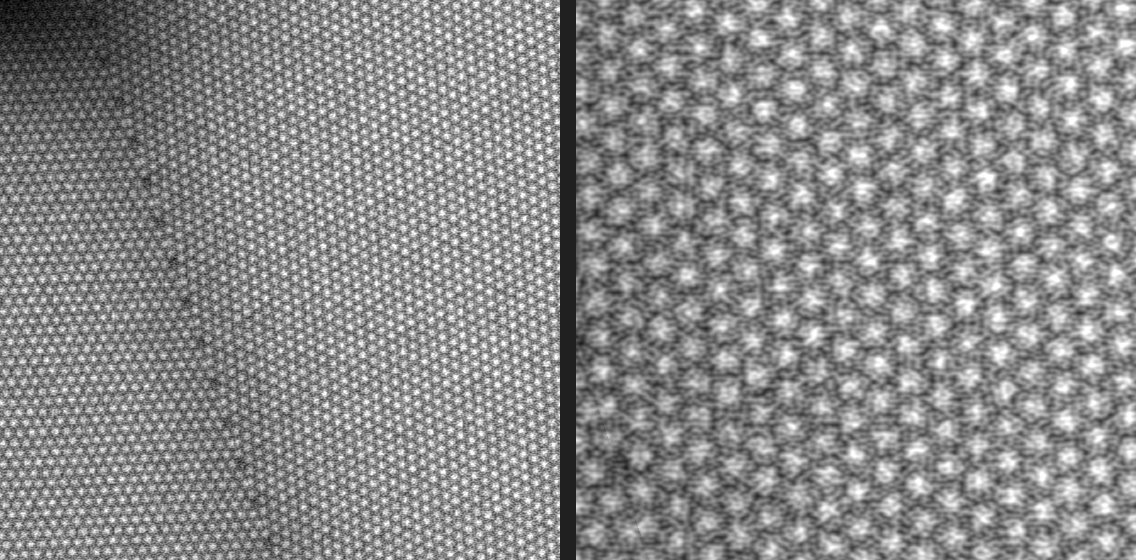
Left, the full canvas; right, a detail of the centre.
This texture is drawn by a Shadertoy shader. Its source:

```glsl
// Two grains of a hexagonal atomic lattice, seen as grainy grey dots, meeting at a tilted boundary.
// Space is folded across the boundary, so one hexagonal lattice gives both mirrored grains;
// broad gradients shade the sheet and gradient noise adds the grain.

const float ATOM_STEP = 0.02096;             // spacing of atoms along a row
const float ROW_STEP = ATOM_STEP * 0.866;    // spacing between rows
const float ATOM_RADIUS = 0.0051;
const float GRAIN_TILT = 0.281;              // rotation of each grain from the boundary normal
const float CORE_STEP = ATOM_STEP * 3.6056;  // spacing of dark cores on the boundary
const float CORE_PHASE = 0.807;              // core position within one boundary period
const vec2 CORE_POINT = vec2(0.406, 0.247);
const vec2 BOUNDARY_NORMAL = vec2(0.948, 0.319);

vec2 hash2(vec2 cell) {
    vec3 q = fract(cell.xyx * vec3(0.1031, 0.1030, 0.0973));
    q += dot(q, q.yzx + 33.33);
    return fract((q.xx + q.yz) * q.zy);
}

float cornerSlope(vec2 cell, vec2 offset) {
    float angle = 6.2832 * hash2(cell).x;
    return dot(vec2(cos(angle), sin(angle)), offset);
}

float gradientNoise(vec2 p) {
    vec2 i = floor(p), f = fract(p);
    vec2 w = f * f * f * (f * (f * 6.0 - 15.0) + 10.0);
    vec2 e = vec2(1.0, 0.0);
    float low = mix(cornerSlope(i, f), cornerSlope(i + e, f - e), w.x);
    float high = mix(cornerSlope(i + e.yx, f - e.yx), cornerSlope(i + 1.0, f - 1.0), w.x);
    return mix(low, high, w.y);
}

float bump(float d, float radius) {
    return exp(-d * d / (radius * radius));
}

vec2 rotate(vec2 p, float angle) {
    float c = cos(angle), s = sin(angle);
    return vec2(c * p.x + s * p.y, c * p.y - s * p.x);
}

// Sum of soft atoms on a hexagonal lattice, each slightly shifted and varied in brightness.
float atomLattice(vec2 p, float seed) {
    float rise = p.y / (2.0 * ROW_STEP), run = p.x / ATOM_STEP;
    vec2 nearest = floor(vec2(rise + run, rise - run) + 0.5);
    float sum = 0.0;
    for (int j = -1; j <= 1; j++) {
        for (int i = -1; i <= 1; i++) {
            vec2 cell = nearest + vec2(i, j);
            vec2 rnd = hash2(cell + seed);
            vec2 center = vec2((cell.x - cell.y) * 0.5 * ATOM_STEP, (cell.x + cell.y) * ROW_STEP);
            center += (rnd - 0.5) * 0.08 * ATOM_STEP;
            sum += mix(0.88, 1.12, rnd.y) * bump(length(p - center), ATOM_RADIUS * 1.414);
        }
    }
    return sum;
}

// Broad light: bright far side, dim boundary band, dark upper left corner.
float sheetLight(vec2 uv, float side) {
    float light = mix(0.98, 1.09, smoothstep(-0.1, 0.5, side));
    light *= 1.0 - 0.14 * bump(side, 0.11);
    float corner = length(vec2(uv.x, 1.0 - uv.y) * vec2(2.8, 4.6));
    return light * (1.0 - 0.86 * exp(-1.2 * pow(corner, 1.5)));
}

// Dark spots evenly spaced along the boundary.
float boundaryCores(float side, float along) {
    float d = (fract(along / CORE_STEP + 0.5) - 0.5) * CORE_STEP;
    return bump(length(vec2(side, d)), 0.011);
}

float filmGrain(vec2 uv) {
    float fine = gradientNoise(uv * vec2(230.0, 330.0));
    float coarse = gradientNoise(rotate(uv, 0.5) * vec2(110.0, 190.0) + 37.0);
    return 0.36 * fine + 0.12 * coarse;
}

void mainImage(out vec4 fragColor, in vec2 fragCoord) {
    vec2 uv = fragCoord / iResolution.xy;

    // Coordinates across and along the boundary
    vec2 fromCore = uv - CORE_POINT;
    float side = dot(fromCore, BOUNDARY_NORMAL);
    float along = dot(fromCore, vec2(-BOUNDARY_NORMAL.y, BOUNDARY_NORMAL.x));

    // Mirrored lattice
    vec2 folded = vec2(abs(side), along + CORE_PHASE * CORE_STEP);
    float atoms = atomLattice(rotate(folded, GRAIN_TILT), side < 0.0 ? 300.0 : 500.0);

    // Shade, cores and grain
    float light = sheetLight(uv, side);
    float grey = (0.33 + 0.55 * atoms) * light;
    grey *= 1.0 - 0.30 * boundaryCores(side, along);
    grey += filmGrain(uv) * mix(0.35, 1.0, clamp(light, 0.0, 1.0));
    fragColor = vec4(vec3(clamp(grey, 0.0, 1.0)), 1.0);
}
```
